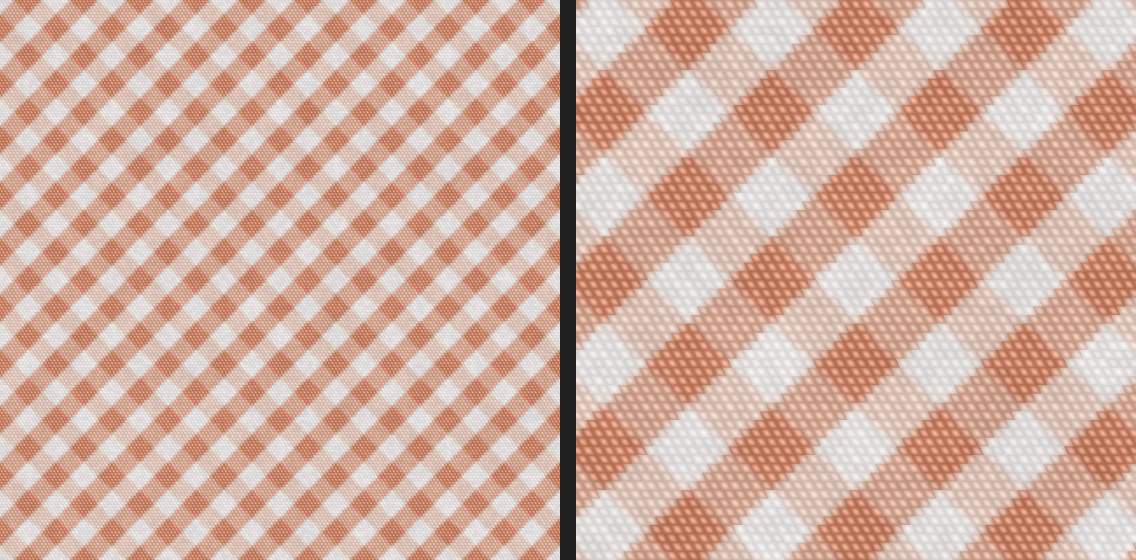
Left, the full canvas; right, a detail of the centre.
Give the GLSL for this pattern, as a Shadertoy shader.

```glsl
const float REPEATS = 10.0;               // checks across and down
const float BAND_HALF_WIDTH = 0.25;       // in band periods
const float EDGE_SOFTNESS = 0.05;         // in band periods
const vec2 THREADS = vec2(160.0, 192.0);  // stitches across, even count of rows
const float THREAD_SLANT = 0.4;
const float EDGE_STEPPING = 0.55;         // how far band edges follow the stitches
const vec2 RELIEF = vec2(0.10, 0.26);     // weave contrast on bare and dyed cloth
const float THREAD_VARIATION = 0.045;
const float MOTTLE = 0.035;
const float MOTTLE_CELLS = 24.0;
const int SAMPLES = 3;                    // per axis

const vec3 CLOTH = vec3(0.88, 0.865, 0.86);
const vec3 PALE_BAND = vec3(0.855, 0.76, 0.715);
const vec3 STRONG_BAND = vec3(0.82, 0.65, 0.575);
const vec3 CROSSING = vec3(0.78, 0.515, 0.41);

const float PI = 3.14159265;

float hash(vec2 cell) {
    uvec2 q = uvec2(ivec2(cell)) * uvec2(1597334673u, 3812015801u);
    uint n = (q.x ^ q.y) * 1597334673u;
    n = (n ^ (n >> 15)) * 2246822519u;
    n ^= n >> 13;
    return float(n >> 8) / 16777216.0;
}

// Value noise that wraps after the given number of cells
float wrappedNoise(vec2 uv, float cells) {
    vec2 p = uv * cells;
    vec2 i = floor(p);
    vec2 f = p - i;
    f = f * f * (3.0 - 2.0 * f);
    vec2 a = mod(i, cells);
    vec2 b = mod(i + 1.0, cells);
    return mix(mix(hash(a), hash(vec2(b.x, a.y)), f.x),
               mix(hash(vec2(a.x, b.y)), hash(b), f.x), f.y);
}

// Coverage of a stripe centred on every half-integer coordinate
float band(float t) {
    float d = abs(fract(t) - 0.5) - BAND_HALF_WIDTH;
    return 1.0 - smoothstep(-EDGE_SOFTNESS, EDGE_SOFTNESS, d);
}

vec3 fabric(vec2 uv) {
    // Staggered, slanted stitches
    vec2 p = uv * THREADS;
    float row = floor(p.y);
    float stagger = 0.5 * mod(row, 2.0);
    float across = fract(p.y) - 0.5;
    float along = p.x + stagger + THREAD_SLANT * across;
    float column = floor(along);
    float stitch = cos(PI * across) * (0.5 - 0.5 * cos(2.0 * PI * along));
    float variation = hash(mod(vec2(column, row), THREADS)) - 0.5;

    // Diagonal bands, their edges stepping with the stitches
    vec2 stitchCentre = vec2(column + 0.5 - stagger, row + 0.5) / THREADS;
    vec2 q = mix(uv, stitchCentre, EDGE_STEPPING) * REPEATS;
    float pale = band(q.x + q.y);
    float strong = band(q.x - q.y);
    vec3 colour = mix(mix(CLOTH, PALE_BAND, pale),
                      mix(STRONG_BAND, CROSSING, pale), strong);

    // Thread relief and uneven dye
    float dye = 0.35 * pale + 0.65 * strong;
    float meanStitch = 1.0 / PI;
    colour += mix(RELIEF.x, RELIEF.y, dye) * (stitch - meanStitch);
    colour += THREAD_VARIATION * variation;
    float mottle = 0.6 * wrappedNoise(uv, MOTTLE_CELLS)
                 + 0.4 * wrappedNoise(uv, MOTTLE_CELLS * 3.0) - 0.5;
    return colour + MOTTLE * mottle;
}

void mainImage(out vec4 fragColor, in vec2 fragCoord) {
    // Supersampling keeps the fine weave smooth
    vec3 sum = vec3(0.0);
    for (int y = 0; y < SAMPLES; y++) {
        for (int x = 0; x < SAMPLES; x++) {
            vec2 offset = (vec2(x, y) + 0.5) / float(SAMPLES) - 0.5;
            sum += fabric(fract((fragCoord + offset) / iResolution.xy));
        }
    }
    fragColor = vec4(clamp(sum / float(SAMPLES * SAMPLES), 0.0, 1.0), 1.0);
}
```
